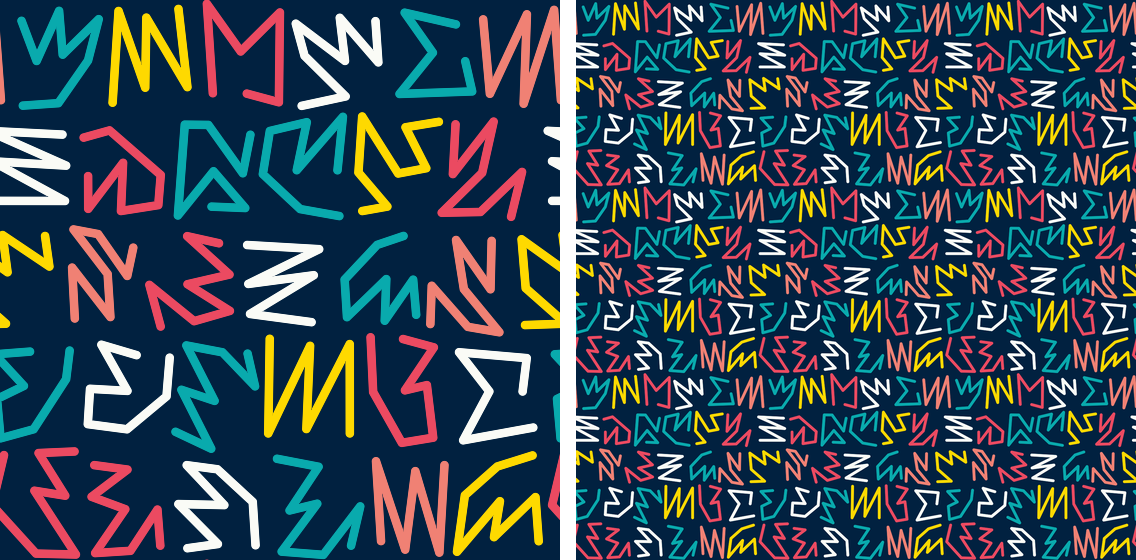
Left, the tile; right, the same tile 3 across and 3 down.
A three.js fragment shader for this pattern:

```glsl
// Bold zigzag strokes with round ends scattered over a dark ground.
// Each block of a wrapping brick grid holds one path through 3x3 jittered
// points; wrapping gradient noise bends the layout so that it looks loose.
varying vec2 vUv;

const vec2 GRID = vec2(6.0, 5.0);      // blocks across and up
const float HALF_WIDTH = 0.0077;       // half of the stroke thickness
const float EDGE = 0.001;              // softness of the stroke edge
const float SPREAD = 1.1;              // size of a path within its block
const float JITTER = 0.21;             // random shift of each point
const float WARP_PERIOD = 4.0;         // whole noise cells per canvas
const float WARP_AMOUNT = 0.036;
const vec2 REACH = vec2(0.125, 0.135); // farthest a path gets from its centre

const vec3 NAVY = vec3(0.004, 0.130, 0.250);
const vec3 RED = vec3(0.920, 0.290, 0.380);
const vec3 SALMON = vec3(0.940, 0.505, 0.455);
const vec3 TEAL = vec3(0.035, 0.665, 0.680);
const vec3 YELLOW = vec3(0.995, 0.850, 0.000);
const vec3 WHITE = vec3(0.980, 0.985, 0.965);

vec2 hash2(vec2 p) {
  vec3 q = fract(vec3(p.xyx) * vec3(0.1031, 0.1030, 0.0973));
  q += dot(q, q.yzx + 33.33);
  return fract((q.xx + q.yz) * q.zy);
}

// Whole-number wrap that is safe against rounding
vec2 wrapCell(vec2 cell, vec2 period) {
  return floor(mod(cell + 0.5, period));
}

float cornerSlope(vec2 cell, vec2 offset, float seed) {
  float angle = 6.2832 * hash2(wrapCell(cell, vec2(WARP_PERIOD)) + seed).x;
  return dot(vec2(cos(angle), sin(angle)), offset);
}

float gradientNoise(vec2 p, float seed) {
  vec2 i = floor(p), f = fract(p), o = vec2(1.0, 0.0);
  vec2 u = f * f * f * (f * (f * 6.0 - 15.0) + 10.0);
  float low = mix(cornerSlope(i, f, seed), cornerSlope(i + o, f - o, seed), u.x);
  float high = mix(cornerSlope(i + o.yx, f - o.yx, seed),
                   cornerSlope(i + 1.0, f - 1.0, seed), u.x);
  return mix(low, high, u.y);
}

float segmentDistance(vec2 p, vec2 a, vec2 b) {
  vec2 pa = p - a, ba = b - a;
  return length(pa - ba * clamp(dot(pa, ba) / max(dot(ba, ba), 1e-6), 0.0, 1.0));
}

// Each digit names a point of the 3x3 set, row by row; repeats end a path early
vec2 pathDigits(float pick) {
  if (pick < 1.0) return vec2(8752.0, 4130.0);
  if (pick < 2.0) return vec2(6730.0, 4512.0);
  if (pick < 3.0) return vec2(1042.0, 8736.0);
  if (pick < 4.0) return vec2(8730.0, 1425.0);
  if (pick < 5.0) return vec2(6374.0, 8510.0);
  if (pick < 6.0) return vec2(2576.0, 4310.0);
  if (pick < 7.0) return vec2(2053.0, 8666.0);
  return vec2(1284.0, 6000.0);
}

// Canvas position of one path point, after turning, jitter and warp
vec2 pathPoint(float digit, vec2 id, vec2 centre, vec2 flip, float turn) {
  vec2 g = vec2(mod(digit + 0.01, 3.0), floor((digit + 0.5) / 3.0)) - 1.0;
  g = (turn > 0.5 ? g.yx : g) * flip * SPREAD;
  g += (hash2(id * 11.0 + digit * 7.3 + 5.0) - 0.5) * 2.0 * JITTER;
  vec2 q = centre + g / (3.0 * GRID);
  vec2 n = q * WARP_PERIOD;
  return q + WARP_AMOUNT * vec2(gradientNoise(n, 17.0), gradientNoise(n, 53.0));
}

float pathDistance(vec2 p, vec2 id, vec2 centre) {
  vec2 choice = hash2(id * 5.0 + 41.0);
  vec2 flip = sign(hash2(id * 3.0 + 71.0) - 0.5);
  vec2 digits = pathDigits(choice.x * 8.0);
  vec2 last = vec2(0.0);
  float d = 1.0;
  for (int k = 0; k < 8; k++) {
    float code = k < 4 ? digits.y : digits.x;
    float digit = floor(mod(code + 0.5, 10.0));
    if (k < 4) digits.y = floor((digits.y + 0.5) / 10.0);
    else digits.x = floor((digits.x + 0.5) / 10.0);
    vec2 q = pathPoint(digit, id, centre, flip, choice.y);
    if (k > 0) d = min(d, segmentDistance(p, last, q));
    last = q;
  }
  return d;
}

// Stepping through the blocks by 7 keeps exact shares and parts equal colours
vec3 strokeColour(vec2 id) {
  float slot = mod((id.x + id.y * GRID.x) * 7.0 + 0.5, GRID.x * GRID.y);
  if (slot < 7.0) return RED;
  if (slot < 13.0) return WHITE;
  if (slot < 21.0) return TEAL;
  return slot < 25.0 ? SALMON : YELLOW;
}

void main() {
  float nearest = 1.0;
  vec3 ink = NAVY;
  for (int y = -1; y <= 1; y++) {
    float row = floor(vUv.y * GRID.y) + float(y);
    float shift = hash2(vec2(wrapCell(vec2(row), GRID.yy).x, 9.0)).x;
    for (int x = -1; x <= 1; x++) {
      vec2 cell = vec2(floor(vUv.x * GRID.x - shift) + float(x), row);
      vec2 centre = (cell + vec2(shift, 0.0) + 0.5) / GRID;
      if (any(greaterThan(abs(vUv - centre), REACH))) continue;
      vec2 id = wrapCell(cell, GRID);
      float d = pathDistance(vUv, id, centre);
      if (d < nearest) { nearest = d; ink = strokeColour(id); }
    }
  }
  float cover = 1.0 - smoothstep(-EDGE, EDGE, nearest - HALF_WIDTH);
  gl_FragColor = vec4(mix(NAVY, ink, cover), 1.0);
}
```
